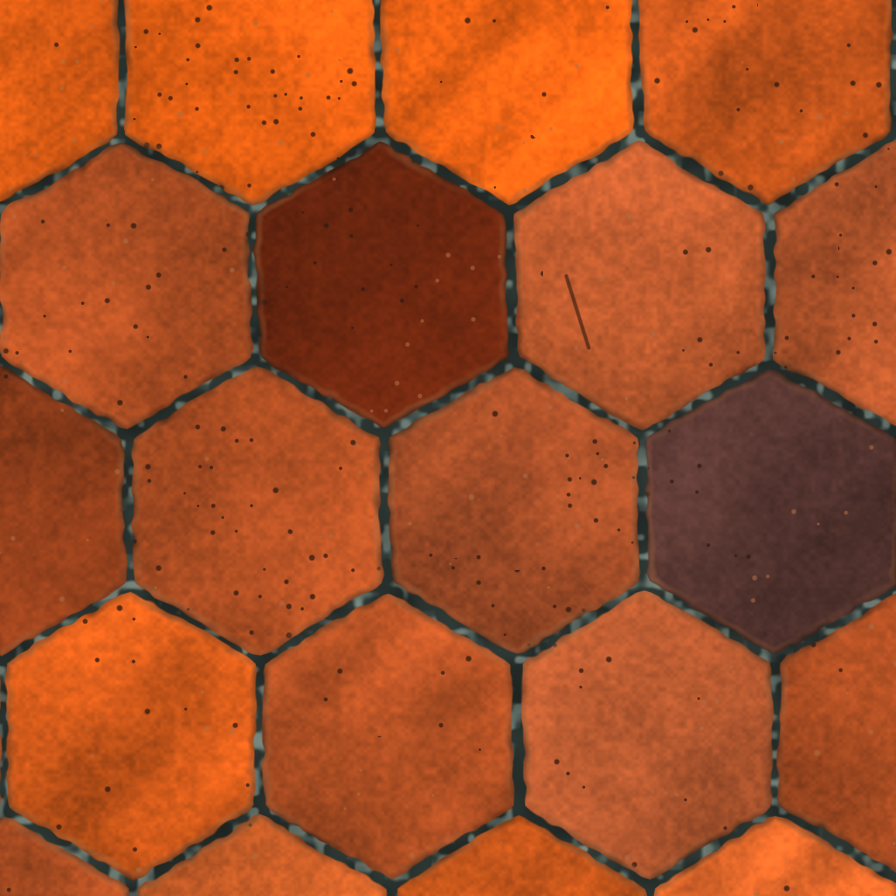
Reproduce this texture procedurally as a WebGL 1 fragment shader.

```glsl
precision highp float;

uniform vec2 u_resolution;

// Layout, in canvas units
const vec2 TILE_SIZE = vec2(0.2878, 0.2895);
const vec2 ORIGIN = vec2(0.427, 0.681);
const float SHEAR = 0.014;
const vec2 HEX_PERIOD = vec2(1.0, 1.73205);

// Joints, in tile widths
const float JOINT_MIN = 0.011;
const float JOINT_MAX = 0.021;
const float EDGE_WOBBLE = 0.016;
const float CORNER_START = 0.545;
const float RIM_WIDTH = 0.022;

// Surface wear
const float MOTTLE = 0.30;
const float GRAIN = 0.26;
const float SHADING = 0.26;
const float PIT_SCALE = 70.0;
const float PIT_DENSITY = 0.16;
const vec2 SCRATCH_START = vec2(0.632, 0.692);
const vec2 SCRATCH_END = vec2(0.657, 0.612);

// Tiles marked by the kiln, as half-column and row
const vec2 SCORCHED_TILE = vec2(0.0, 0.0);
const vec2 SMOKED_TILE = vec2(3.0, -1.0);

const vec3 CLAY_DARK = vec3(0.54, 0.23, 0.10);
const vec3 CLAY_MID = vec3(0.69, 0.31, 0.14);
const vec3 CLAY_BRIGHT = vec3(0.91, 0.38, 0.08);
const vec3 CLAY_PALE = vec3(0.76, 0.39, 0.23);
const vec3 SCORCHED = vec3(0.42, 0.15, 0.06);
const vec3 SMOKED = vec3(0.34, 0.21, 0.19);
const vec3 RIM = vec3(0.68, 0.43, 0.27);
const vec3 PIT = vec3(0.20, 0.11, 0.07);
const vec3 GROUT_DARK = vec3(0.10, 0.13, 0.12);
const vec3 GROUT_LIGHT = vec3(0.42, 0.48, 0.45);

float hash(vec2 p) {
  return fract(sin(dot(p, vec2(127.1, 311.7))) * 43758.5453);
}

float noise(vec2 p) {
  vec2 i = floor(p), f = fract(p);
  f = f * f * (3.0 - 2.0 * f);
  return mix(mix(hash(i), hash(i + vec2(1.0, 0.0)), f.x),
             mix(hash(i + vec2(0.0, 1.0)), hash(i + 1.0), f.x), f.y);
}

float fbm(vec2 p) {
  float sum = 0.0, amp = 0.5;
  for (int i = 0; i < 4; i++) {
    sum += amp * noise(p);
    p = mat2(1.6, 1.2, -1.2, 1.6) * p + 7.3;
    amp *= 0.5;
  }
  return sum;
}

// Position from the centre of the nearest hexagon
vec2 hexLocal(vec2 q) {
  vec2 a = mod(q + 0.5 * HEX_PERIOD, HEX_PERIOD) - 0.5 * HEX_PERIOD;
  vec2 b = mod(q, HEX_PERIOD) - 0.5 * HEX_PERIOD;
  return dot(a, a) < dot(b, b) ? a : b;
}

// Distance to the hexagon edge, with slightly rounded corners
float hexInset(vec2 local) {
  vec2 a = abs(local);
  float inset = 0.5 - max(a.x, dot(a, vec2(0.5, 0.866025)));
  return inset - 0.5 * max(length(local) - CORNER_START, 0.0);
}

float segmentDistance(vec2 p, vec2 a, vec2 b) {
  vec2 ab = b - a;
  return length(p - a - ab * clamp(dot(p - a, ab) / dot(ab, ab), 0.0, 1.0));
}

// Scattered dots: one candidate per grid cell
float specks(vec2 p, float density) {
  vec2 cell = floor(p);
  vec2 center = 0.3 + 0.4 * vec2(hash(cell + 3.1), hash(cell + 8.7));
  float radius = mix(0.08, 0.26, hash(cell + 5.3));
  float dotMask = 1.0 - smoothstep(radius * 0.5, radius + 0.06, length(fract(p) - center));
  return dotMask * step(hash(cell), density);
}

// Base clay: hotter toward the outer rows, varied by tile
vec3 clayColor(vec2 id) {
  float outer = clamp(abs(id.y + 1.0) * 0.5, 0.0, 1.0);
  float heat = mix(hash(id + 17.0), outer, 0.5);
  vec3 clay = mix(CLAY_DARK, CLAY_MID, smoothstep(0.05, 0.4, heat));
  clay = mix(clay, CLAY_BRIGHT, smoothstep(0.5, 0.85, heat));
  clay = mix(clay, CLAY_PALE, 0.6 * smoothstep(0.5, 0.9, hash(id + 41.0)));
  clay = mix(clay, SCORCHED, step(distance(id, SCORCHED_TILE), 0.5));
  return mix(clay, SMOKED, step(distance(id, SMOKED_TILE), 0.5));
}

void main() {
  vec2 p = gl_FragCoord.xy / u_resolution;
  vec2 q = p - ORIGIN;
  q.x += SHEAR * q.y;
  q /= TILE_SIZE;
  q += EDGE_WOBBLE * (vec2(noise(p * 14.0), noise(p * 14.0 + 31.0)) - 0.5);

  vec2 local = hexLocal(q);
  vec2 id = floor((q - local) / (0.5 * HEX_PERIOD) + 0.5);
  float inset = hexInset(local) + EDGE_WOBBLE * (noise(p * 75.0) - 0.5);
  float aa = max(1.0 / (min(u_resolution.x, u_resolution.y) * TILE_SIZE.x), 0.005);

  // Uneven firing, diagonal smoke and fine grain
  float angle = 6.2832 * hash(id + 5.0);
  float shade = SHADING * dot(local, vec2(cos(angle), sin(angle)));
  shade += MOTTLE * (fbm(p * 14.0 + id * 9.0) - 0.47);
  float streak = noise(vec2((p.x + p.y) * 4.0, (p.x - p.y) * 17.0) + id * 5.0);
  shade += 0.30 * hash(id + 23.0) * (streak - 0.5);
  shade += GRAIN * (0.6 * noise(p * 130.0) + 0.4 * noise(p * 260.0) - 0.5);
  vec3 tile = clayColor(id) * (1.0 + shade);

  // Pits, pale flecks and a scratch
  float wear = pow(hash(id + 61.0), 2.0) * smoothstep(0.35, 0.65, noise(p * 9.0 + 4.0));
  tile = mix(tile, PIT, 0.8 * specks(p * PIT_SCALE, PIT_DENSITY * wear + 0.006));
  tile = mix(tile, RIM, 0.6 * specks(p * PIT_SCALE + 50.5, 0.015));
  float scratch = segmentDistance(p, SCRATCH_START, SCRATCH_END);
  tile = mix(tile, PIT, 0.65 * (1.0 - smoothstep(0.0008, 0.0032, scratch)));

  // Joint edge: worn pale rim and broken dark border
  float joint = mix(JOINT_MIN, JOINT_MAX, noise(p * 7.0 + 12.0));
  float rim = 1.0 - smoothstep(0.0, RIM_WIDTH, abs(inset - joint - 0.012));
  tile = mix(tile, RIM, 0.55 * rim * noise(p * 22.0 + 6.0));
  float grime = 1.0 - smoothstep(0.0, 0.03, inset - joint);
  tile *= 1.0 - 0.4 * grime * noise(p * 48.0 + 19.0);

  // Grout with lighter crumbs
  float crumbs = smoothstep(0.48, 0.9, noise(p * 95.0 + 2.0));
  vec3 grout = mix(GROUT_DARK, GROUT_LIGHT, 0.15 + 0.75 * crumbs);
  grout *= 0.75 + 0.5 * noise(p * 40.0);

  gl_FragColor = vec4(mix(grout, tile, smoothstep(joint - aa, joint + aa, inset)), 1.0);
}
```
